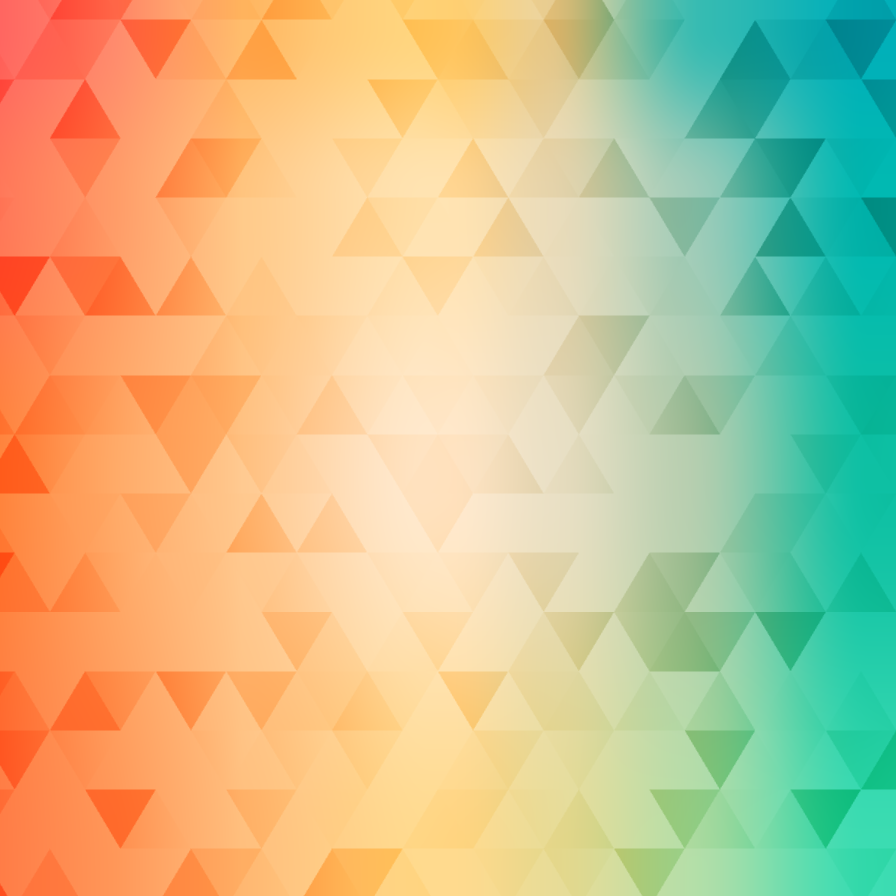
This background is drawn by a three.js fragment shader. Its source:

```glsl
// Triangle mosaic over a soft sweep from coral through cream to teal.

varying vec2 vUv;

// Grid: half a triangle side, row height, and a vertex near the upper left
const float HALF_SIDE = 0.03936;
const float ROW_HEIGHT = 0.06608;
const vec2 GRID_ORIGIN = vec2(0.0163, 1.0439);

// Tones: exponents above one deepen a colour, below one lighten it
const float PLAIN_TONE = 0.90;
const float SOFT_TONE = 1.18;
const float ACCENT_TONE = 1.65;
const float PLAIN_SHARE = 0.46;
const float ACCENT_SHARE = 0.20;
const float FACE_SLOPE = 0.10;
const float CENTRE_CALM = 0.55;
const float EDGE_SOFTNESS = 0.0005;

// Heights of the four colour bands
const float BAND_TOP = 0.97;
const float BAND_UPPER = 0.78;
const float BAND_MIDDLE = 0.47;
const float BAND_BOTTOM = 0.03;

float hash(vec2 cell) {
  return fract(sin(dot(cell, vec2(127.1, 311.7))) * 4375.85);
}

// Horizontal colour ramp through seven stops
vec3 ramp(float x, vec3 edge, vec3 warm, vec3 amber, vec3 cream,
          vec3 sand, vec3 sage, vec3 teal) {
  vec3 c = mix(edge, warm, clamp(x / 0.13, 0.0, 1.0));
  c = mix(c, amber, clamp((x - 0.13) / 0.14, 0.0, 1.0));
  c = mix(c, cream, smoothstep(0.24, 0.48, x));
  c = mix(c, sand, smoothstep(0.50, 0.63, x));
  c = mix(c, sage, smoothstep(0.61, 0.79, x));
  return mix(c, teal, smoothstep(0.76, 0.97, x));
}

// Smooth backdrop: four ramps blended by height
vec3 backdrop(vec2 p) {
  vec3 top = ramp(p.x,
    vec3(1.00, 0.36, 0.34), vec3(1.00, 0.51, 0.39), vec3(1.00, 0.71, 0.38),
    vec3(1.00, 0.82, 0.46), vec3(0.91, 0.81, 0.59), vec3(0.18, 0.71, 0.67),
    vec3(0.00, 0.66, 0.70));
  vec3 upper = ramp(p.x,
    vec3(1.00, 0.43, 0.31), vec3(1.00, 0.58, 0.37), vec3(1.00, 0.77, 0.50),
    vec3(1.00, 0.88, 0.67), vec3(0.91, 0.85, 0.71), vec3(0.59, 0.78, 0.70),
    vec3(0.00, 0.70, 0.67));
  vec3 middle = ramp(p.x,
    vec3(1.00, 0.48, 0.20), vec3(1.00, 0.64, 0.37), vec3(1.00, 0.77, 0.53),
    vec3(1.00, 0.91, 0.80), vec3(0.91, 0.87, 0.76), vec3(0.69, 0.79, 0.66),
    vec3(0.04, 0.73, 0.61));
  vec3 bottom = ramp(p.x,
    vec3(1.00, 0.45, 0.24), vec3(1.00, 0.56, 0.31), vec3(1.00, 0.72, 0.45),
    vec3(1.00, 0.84, 0.52), vec3(0.90, 0.85, 0.56), vec3(0.68, 0.86, 0.63),
    vec3(0.20, 0.85, 0.67));
  vec3 c = mix(bottom, middle, smoothstep(BAND_BOTTOM, BAND_MIDDLE, p.y));
  c = mix(c, upper, smoothstep(BAND_MIDDLE, BAND_UPPER, p.y));
  return mix(c, top, smoothstep(BAND_UPPER, BAND_TOP, p.y));
}

// Exponent for the triangle under p, with a slight slope across its face
float triangleTone(vec2 p) {
  vec2 g = vec2(p.x - GRID_ORIGIN.x, GRID_ORIGIN.y - p.y)
         / vec2(HALF_SIDE, ROW_HEIGHT);
  vec2 cell = floor(g);
  vec2 f = g - cell;

  // The slanted side that crosses the cell alternates in direction
  float odd = mod(cell.x + cell.y, 2.0);
  float slant = mix(f.y, 1.0 - f.y, odd);
  cell.x += step(slant, f.x);

  float kind = hash(cell);
  float depth = hash(cell + 19.3);
  float side = hash(cell + 43.7) < 0.5 ? -1.0 : 1.0;
  float slope = FACE_SLOPE * side * (g.x - cell.x);

  float tone = PLAIN_TONE;
  if (kind > 1.0 - ACCENT_SHARE) {
    tone = mix(SOFT_TONE, ACCENT_TONE, 0.35 + 0.65 * depth) + slope;
  } else if (kind > PLAIN_SHARE) {
    tone = mix(PLAIN_TONE, SOFT_TONE, depth) + 0.5 * slope;
  }
  float calm = mix(CENTRE_CALM, 1.0,
                   smoothstep(0.05, 0.38, distance(p, vec2(0.48, 0.50))));
  return mix(1.0, tone, calm);
}

void main() {
  // Four taps smooth the triangle edges
  float offset = EDGE_SOFTNESS;
  vec3 base = max(backdrop(vUv), vec3(0.001));
  vec3 color = vec3(0.0);
  for (int i = 0; i < 4; i++) {
    float n = float(i);
    vec2 tap = (vec2(mod(n, 2.0), floor(n / 2.0)) * 2.0 - 1.0) * offset;
    color += 0.25 * pow(base, vec3(triangleTone(vUv + tap)));
  }
  gl_FragColor = vec4(color, 1.0);
}
```
